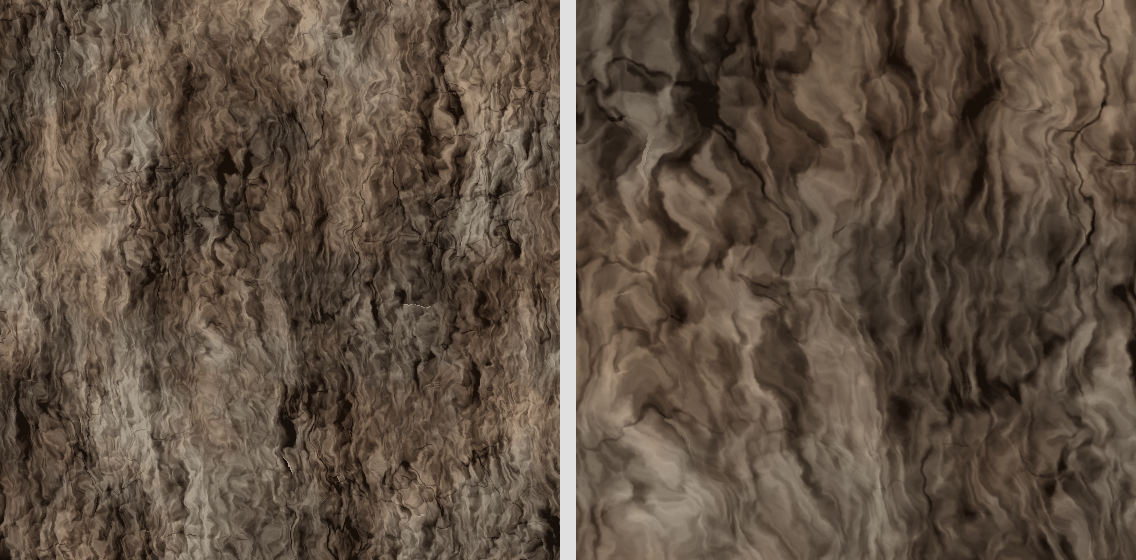
Left: the whole. Right: its middle third, enlarged.
A three.js fragment shader for this texture:

```glsl
// Weathered brown cliff face: upright ribs, chipped blocks, dark cracks and soft stains.
varying vec2 vUv;

const vec3 SHADOW_BROWN = vec3(0.155, 0.115, 0.085);
const vec3 MID_BROWN = vec3(0.335, 0.277, 0.226);
const vec3 PALE_STONE = vec3(0.60, 0.54, 0.47);
const vec3 RUSTY_TINT = vec3(1.04, 0.985, 0.94);
const vec3 GREY_TINT = vec3(0.98, 1.005, 1.025);
const vec2 TO_LIGHT = vec2(-0.75, 0.66);
const float LIGHT_STEP = 0.003;
const float SHADOW_STEP = 0.011;

float hash(vec2 cell) {
  return fract(sin(dot(cell, vec2(127.1, 311.7))) * 43758.545);
}

vec2 hash2(vec2 cell) {
  return vec2(hash(cell), hash(cell + 57.3));
}

float valueNoise(vec2 p) {
  vec2 cell = floor(p);
  vec2 f = fract(p);
  f = f * f * (3.0 - 2.0 * f);
  float low = mix(hash(cell), hash(cell + vec2(1.0, 0.0)), f.x);
  float high = mix(hash(cell + vec2(0.0, 1.0)), hash(cell + 1.0), f.x);
  return mix(low, high, f.y);
}

// Turns and doubles the domain between octaves.
vec2 nextOctave(vec2 p) {
  return mat2(1.6, 1.2, -1.2, 1.6) * p + 17.7;
}

float fbm(vec2 p) {
  float sum = 0.0;
  float weight = 0.5;
  for (int i = 0; i < 5; i++) {
    sum += weight * valueNoise(p);
    p = nextOctave(p);
    weight *= 0.5;
  }
  return sum / 0.97;
}

vec2 fbm2(vec2 p) {
  return vec2(fbm(p), fbm(p + 43.0)) - 0.5;
}

float ridges(vec2 p) {
  float sum = 0.0;
  float weight = 0.5;
  for (int i = 0; i < 5; i++) {
    sum += weight * (1.0 - abs(2.0 * valueNoise(p) - 1.0));
    p = nextOctave(p);
    weight *= 0.52;
  }
  return sum;
}

// Cellular noise: the topmost of tilted domes, meeting in sharp creases.
float blocks(vec2 p) {
  vec2 base = floor(p);
  float top = -9.0;
  for (int y = -1; y <= 1; y++) {
    for (int x = -1; x <= 1; x++) {
      vec2 cell = base + vec2(float(x), float(y));
      vec2 offset = p - cell - hash2(cell);
      vec2 tilt = hash2(cell + 9.1) - 0.5;
      float dome = dot(offset, tilt) - 0.5 * dot(offset, offset);
      top = max(top, dome + 0.25 * hash(cell + 3.7));
    }
  }
  return top;
}

float rockHeight(vec2 p, float broken) {
  float ribs = 0.5 * ridges(p * vec2(11.0, 4.5));
  float bulges = 0.55 * fbm(p * vec2(10.0, 5.0) + 31.0);
  float slabs = 0.5 * blocks(p * vec2(12.0, 6.5));
  float chips = 0.28 * blocks(p * vec2(29.0, 19.0) + 5.0);
  float flakes = 0.13 * blocks(p * vec2(68.0, 52.0) + 11.0);
  return ribs + bulges + broken * (slabs + chips + flakes);
}

// Thin wandering line where the noise crosses its middle value.
float crack(vec2 p, float width) {
  return 1.0 - smoothstep(0.0, width, abs(fbm(p) - 0.5));
}

void main() {
  // Bend and lean the strata, then roughen their outlines.
  vec2 rock = vUv + 0.09 * fbm2(vUv * vec2(6.0, 4.0)) + 0.025 * fbm2(vUv * 36.0);
  rock.x += 0.16 * vUv.y;
  float broken = mix(0.25, 1.1, smoothstep(0.36, 0.62, fbm(vUv * vec2(7.0, 5.0) + 71.0)));

  // Side light, cast shadows and hollows.
  float height = rockHeight(rock, broken);
  float slope = 19.0 * (height - rockHeight(rock + TO_LIGHT * LIGHT_STEP, broken));
  float blocker = rockHeight(rock + TO_LIGHT * SHADOW_STEP, broken) - height;
  float tone = 0.485 + 0.8 * slope / (1.0 + abs(slope)) + 0.45 * (height - 0.65);
  tone -= min(3.5 * max(blocker - 0.04, 0.0), 0.45);

  // Upright stains, fine grain and cracks.
  tone += 1.35 * (fbm(rock * vec2(8.0, 4.0) + 13.0) - 0.5);
  tone += 0.5 * (ridges(rock * vec2(75.0, 58.0)) - 0.62);
  float crackZone = smoothstep(0.45, 0.6, fbm(vUv * 5.0 + 23.0));
  tone -= 0.5 * crackZone * crack(rock * vec2(9.0, 3.5) + 87.0, 0.018);
  tone -= 0.3 * broken * crack(rock * vec2(9.0, 11.0) + 3.0, 0.016);
  tone = clamp(tone, -0.15, 1.15);

  vec3 color = mix(SHADOW_BROWN, MID_BROWN, min(tone / 0.43, 1.0));
  color = mix(color, PALE_STONE, max((tone - 0.43) / 0.57, 0.0));
  float tint = smoothstep(0.3, 0.7, fbm(vUv * 8.0 + 61.0));
  gl_FragColor = vec4(color * mix(RUSTY_TINT, GREY_TINT, tint), 1.0);
}
```
